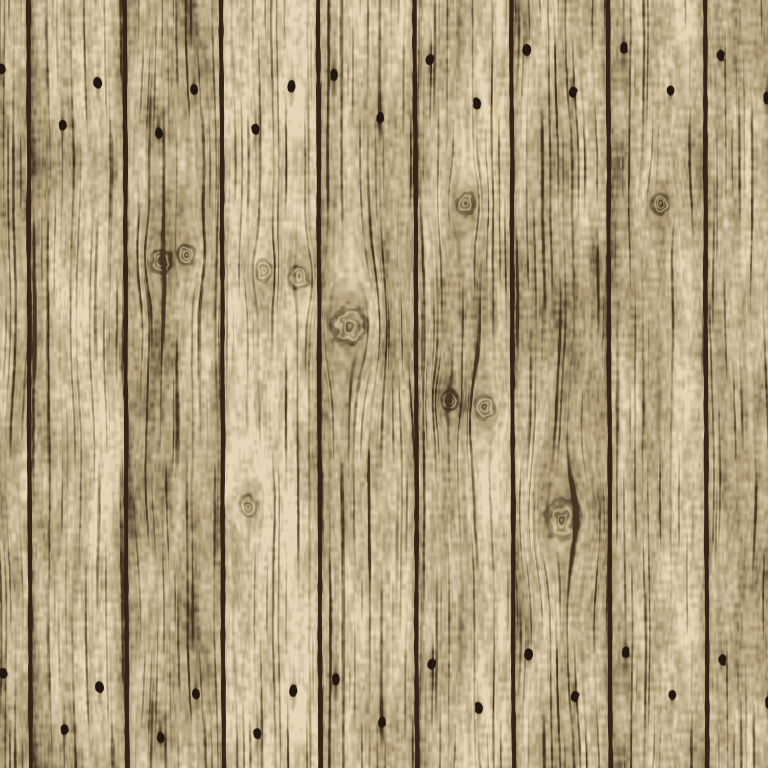
This texture is drawn by a three.js fragment shader. Its source:

```glsl
// Weathered vertical timber planks with dark gaps, cracked grain, knots and nail holes.
varying vec2 vUv;

const float PLANK_WIDTH = 0.1259;
const float FIRST_GAP = 0.038;
const float REPEAT_HEIGHT = 0.787;
const vec3 GAP_COLOR = vec3(0.20, 0.14, 0.09);
const vec3 NAIL_COLOR = vec3(0.13, 0.09, 0.06);
const vec3 DARK_WOOD = vec3(0.27, 0.21, 0.14);
const vec3 MID_WOOD = vec3(0.66, 0.59, 0.44);
const vec3 PALE_WOOD = vec3(0.90, 0.84, 0.72);

float hash(vec2 p) {
  return fract(sin(dot(p, vec2(127.1, 311.7))) * 43758.5453);
}

// Value noise; the lattice repeats upward after periodY cells.
float noise(vec2 p, float periodY) {
  vec2 i = floor(p);
  vec2 f = fract(p);
  f = f * f * (3.0 - 2.0 * f);
  float y0 = mod(i.y, periodY);
  float y1 = mod(i.y + 1.0, periodY);
  float low = mix(hash(vec2(i.x, y0)), hash(vec2(i.x + 1.0, y0)), f.x);
  float high = mix(hash(vec2(i.x, y1)), hash(vec2(i.x + 1.0, y1)), f.x);
  return mix(low, high, f.y);
}

// Noise over one vertical repeat, with integer frequency freq.y.
float grainNoise(float u, float v, vec2 freq) {
  return noise(vec2(u, v) * freq, freq.y);
}

// Broken thin lines, one per cell across the grain.
float cracks(float u, float v, float density, float freqY, float width) {
  float x = u * density;
  float cell = floor(x);
  float center = 0.3 + 0.4 * hash(vec2(cell, density));
  float presence = smoothstep(0.4, 0.78, noise(vec2(cell * 7.3, v * freqY), freqY));
  float w = width * (0.4 + 0.6 * presence);
  return presence * (1.0 - smoothstep(w * 0.4, w + 0.1, abs(fract(x) - center)));
}

// Knot of a plank: xy = center, z = radius (0 when absent).
// Kinds: 0 = main, 1 = its twin, 2 = extra one on even planks.
vec3 knot(float plank, int kind) {
  float even = 1.0 - mod(plank, 2.0);
  float x = 0.55 + 0.25 * sin(plank * 2.6 - 3.4);
  float y = 0.66 - 0.021 * (plank - 1.0) * (plank - 1.0);
  float present = step(0.5, plank) * step(plank, 5.5);
  float radius = 0.013 + 0.008 * mod(plank, 2.0) * step(2.0, plank);
  if (kind == 1) {
    x += mix(0.26, -0.36, even);
    y += 0.008;
    present *= step(plank, 4.5) * (1.0 - step(2.5, plank) * step(plank, 3.5));
    radius = 0.011;
  } else if (kind == 2) {
    x = min(0.13 * plank, 0.53);
    y = 0.735 - 0.395 * step(plank, 2.5);
    present = even * step(1.5, plank) * step(plank, 6.5);
    radius = 0.012;
  }
  return vec3((plank + x) * PLANK_WIDTH, y, radius * present);
}

// Nail hole center: two per plank, set at a slant.
vec2 nail(float plank, float side) {
  float early = step(plank, 2.5);
  float x = mix(mix(0.16, 0.35, early), mix(0.64, 0.72, early), side);
  float y = 0.883 - 0.028 * cos((plank - 1.2) * 0.7);
  y += 0.028 * (1.0 - 2.0 * side) * (1.0 - 2.0 * early);
  return vec2((plank + x) * PLANK_WIDTH, y);
}

// Offset from a center, wrapped over the vertical repeat.
vec2 wrapOffset(vec2 p, vec2 center) {
  vec2 d = p - center;
  d.y = mod(d.y + 0.5 * REPEAT_HEIGHT, REPEAT_HEIGHT) - 0.5 * REPEAT_HEIGHT;
  return d;
}

void main() {
  // Plank layout, with slightly leaning and uneven gaps
  float v = vUv.y / REPEAT_HEIGHT;
  vec2 p = vec2(vUv.x - FIRST_GAP + 0.003 * (vUv.y - 0.5), vUv.y);
  p.x += 0.0015 * (grainNoise(vUv.x, v, vec2(8.0, 9.0)) - 0.5);
  float plank = floor(p.x / PLANK_WIDTH);
  float across = fract(p.x / PLANK_WIDTH);
  float edge = min(across, 1.0 - across) * PLANK_WIDTH;

  // Grain bends around knots
  float u = p.x + plank * 3.1 + 0.012 * (grainNoise(p.x + plank, v, vec2(14.0, 4.0)) - 0.5);
  float knotTone = 0.0;
  for (int k = 0; k < 3; k++) {
    vec3 kn = knot(plank, k);
    if (kn.z > 0.0) {
      vec2 d = wrapOffset(p, kn.xy);
      vec2 q = d / kn.z;
      u -= 0.88 * d.x * exp(-dot(q * vec2(0.55, 0.26), q * vec2(0.55, 0.26)));
      float r = length(q * vec2(1.0, 0.85)) + 0.5 * (noise(p * 130.0, 1000.0) - 0.5);
      float inside = 1.0 - smoothstep(0.8, 1.1, r);
      knotTone += inside * (0.08 + 0.14 * sin(r * 17.0)) + 0.16 * exp(-r * r * 0.2);
      knotTone += 0.3 * exp(-pow((r - 1.0) * 7.0, 2.0)) + 0.2 * exp(-r * r * 14.0);
    }
  }

  // Stains, fibres, flakes and cracks
  float stain = 0.6 * grainNoise(u, v, vec2(22.0, 4.0)) + 0.4 * grainNoise(u, v, vec2(60.0, 13.0));
  float fibre = grainNoise(u, v, vec2(170.0, 12.0));
  float fine = grainNoise(u, v, vec2(380.0, 60.0));
  float flake = grainNoise(p.x + plank, v, vec2(150.0, 130.0));
  float tone = 0.77 - 0.07 * mod(plank, 2.0) + 0.75 * (stain - 0.5);
  tone += 0.26 * (fibre - 0.5) + 0.26 * (fine - 0.5) + 0.24 * (flake - 0.5);
  tone -= 0.42 * cracks(u, v, 115.0, 7.0, 0.13);
  tone -= 0.55 * cracks(u + 0.37, v, 58.0, 5.0, 0.07);
  tone -= knotTone + 0.25 * exp(-edge / 0.006);

  // Nail holes with a dark split along the grain
  float hole = 0.0;
  for (int n = 0; n < 2; n++) {
    vec2 d = wrapOffset(p, nail(plank, float(n)));
    tone -= 0.4 * exp(-pow(d.x / 0.003, 2.0) - pow(d.y / 0.024, 2.0));
    float r = length(d / vec2(0.0058, 0.0078)) + 0.4 * (flake - 0.5);
    hole = max(hole, 1.0 - smoothstep(0.75, 1.1, r));
  }

  // Colour ramp, then holes and gaps
  tone = clamp(tone, 0.0, 1.0);
  vec3 color = mix(DARK_WOOD, MID_WOOD, min(tone * 2.0, 1.0));
  color = mix(color, PALE_WOOD, max(tone * 2.0 - 1.0, 0.0));
  color = mix(color, NAIL_COLOR, hole);
  float gapHalf = 0.0027 + 0.0012 * (grainNoise(p.x, v, vec2(90.0, 50.0)) - 0.5);
  color = mix(GAP_COLOR, color, smoothstep(gapHalf - 0.0006, gapHalf + 0.001, edge));
  gl_FragColor = vec4(color, 1.0);
}
```
